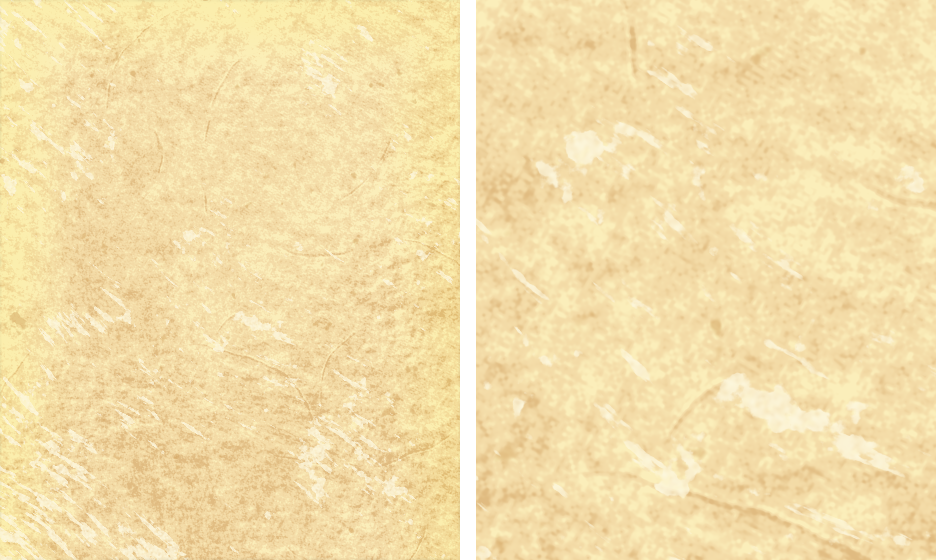
Left: the whole. Right: its middle third, enlarged.
A Shadertoy shader for this texture:

```glsl
// Aged cream parchment: a tan-to-cream tone ramp driven by embossed noise,
// with small broken pale scuffs, thin curved creases, brown specks and
// yellowed borders. Lengths are in units of the canvas height.

float hash(vec2 p) {
    return fract(sin(dot(p, vec2(127.1, 311.7))) * 43758.5453);
}

float noise(vec2 p) {
    vec2 i = floor(p), f = fract(p);
    f = f * f * (3.0 - 2.0 * f);
    return mix(mix(hash(i), hash(i + vec2(1, 0)), f.x),
               mix(hash(i + vec2(0, 1)), hash(i + vec2(1, 1)), f.x), f.y);
}

float fbm(vec2 p) {
    float sum = 0.0, amp = 0.53;
    for (int i = 0; i < 4; i++) {
        sum += amp * noise(p);
        p = mat2(1.6, 1.2, -1.2, 1.6) * p + 7.3;
        amp *= 0.5;
    }
    return sum;
}

// Coordinates along and across the slanted brushing, which falls to the right
vec2 brushed(vec2 p) {
    p += 0.07 * vec2(noise(p * 5.0), noise(p * 5.0 + 31.0));
    return mat2(0.8, 0.6, -0.6, 0.8) * p;
}

float height(vec2 p) {
    return fbm(brushed(p) * vec2(38.0, 58.0));
}

// Curved folds: x is the dark groove, y the pale lip beside it
vec2 creases(vec2 p) {
    vec2 result = vec2(0.0);
    p += 0.035 * (vec2(fbm(p * 9.0), fbm(p * 9.0 + 17.0)) - 0.5);
    for (int i = 0; i < 16; i++) {
        float k = float(i);
        vec2 centre = vec2(hash(vec2(k, 1.3)) * 0.75, hash(vec2(k, 4.7)));
        float radius = mix(0.08, 0.45, hash(vec2(k, 8.1)));
        float facing = 6.2832 * hash(vec2(k, 2.9));
        vec2 d = p - centre;
        float along = dot(normalize(d + 1e-5), vec2(cos(facing), sin(facing)));
        float wear = smoothstep(0.75, 0.92, along) * smoothstep(0.2, 0.6, noise(p * 30.0 + k));
        float off = length(d) - radius;
        result.x += wear * (1.0 - smoothstep(0.0003, 0.0028, abs(off)));
        result.y += wear * (1.0 - smoothstep(0.0003, 0.0022, abs(off - 0.003)));
    }
    return min(result, 1.0);
}

void mainImage(out vec4 fragColor, in vec2 fragCoord) {
    vec2 p = fragCoord / iResolution.y;
    vec2 uv = fragCoord / iResolution.xy;
    vec2 q = brushed(p);

    // Surface tone: faint clouds, mottling, side-lit relief and fine grain
    float relief = height(p) - height(p + vec2(-0.0025, 0.0035));
    float roughness = 0.8 + 0.6 * smoothstep(0.15, 0.5, distance(uv, vec2(0.4, 0.6)));
    vec2 turned = mat2(0.86, 0.5, -0.5, 0.86) * p;
    float grain = noise(turned * 430.0) + 0.7 * noise(turned * 230.0 + 9.0) - 0.85;
    float tone = 0.52 + 0.14 * (uv.y - 0.5);
    tone += 0.45 * (fbm(p * 5.0 + 3.0) - 0.5);
    tone += 0.6 * (fbm(q * vec2(38.0, 60.0) + 11.0) - 0.5);
    tone += 1.5 * roughness * relief;
    tone += 0.42 * grain;

    // Creases
    vec2 fold = creases(p);
    tone += 0.2 * fold.y - 0.36 * fold.x;

    // Yellowed borders, bright at the top and left
    float border = min(min(uv.x, 1.0 - uv.x) * 0.82, 1.0 - uv.y);
    border += 0.06 * (fbm(p * 7.0 + 5.0) - 0.5);
    float yellowing = 1.0 - smoothstep(0.0, 0.17, border);
    tone += yellowing * mix(0.26, 0.02, smoothstep(0.4, 1.0, uv.x));

    vec3 ochre = vec3(0.88, 0.735, 0.505);
    vec3 sand = vec3(0.955, 0.86, 0.655);
    vec3 cream = vec3(0.985, 0.935, 0.73);
    vec3 color = mix(ochre, sand, smoothstep(-0.05, 0.5, tone));
    color = mix(color, cream, smoothstep(0.47, 0.9, tone));
    color.b -= 0.055 * yellowing;

    // Brown specks, gathered at the left edge
    vec2 fromCluster = p - vec2(0.02, 0.43);
    float cluster = exp(-400.0 * dot(fromCluster, fromCluster));
    float stain = smoothstep(0.75, 0.85, fbm(p * 38.0 + 40.0) + 0.18 * cluster);
    color = mix(color, vec3(0.82, 0.63, 0.36), 0.5 * stain);

    // Pale scuffs: slanted streaks low and left, rounder chips elsewhere
    float corner = 1.0 - smoothstep(0.1, 0.6, length(uv * vec2(0.8, 1.0)));
    float patches = fbm(p * 7.0 + 60.0) - 0.5;
    float crumble = 0.26 * (fbm(turned * 130.0) - 0.5);
    float streak = fbm(q * vec2(22.0, 110.0) + 9.0) + 0.6 * patches + 0.15 * corner + crumble;
    float chip = fbm(q * vec2(30.0, 42.0) + 80.0) + 0.6 * patches + crumble;
    float scuff = max(smoothstep(0.77, 0.85, streak), smoothstep(0.79, 0.85, chip));
    scuff *= 0.5 + 0.5 * noise(turned * 300.0);
    color = mix(color, vec3(0.99, 0.965, 0.86), scuff);

    // Worn outer rim
    float rim = min(min(uv.x, 1.0 - uv.x), min(uv.y, 1.0 - uv.y));
    color *= 1.0 - 0.07 * (1.0 - smoothstep(0.0, 0.006, rim)) * noise(p * 60.0);

    fragColor = vec4(clamp(color, 0.0, 1.0), 1.0);
}
```
